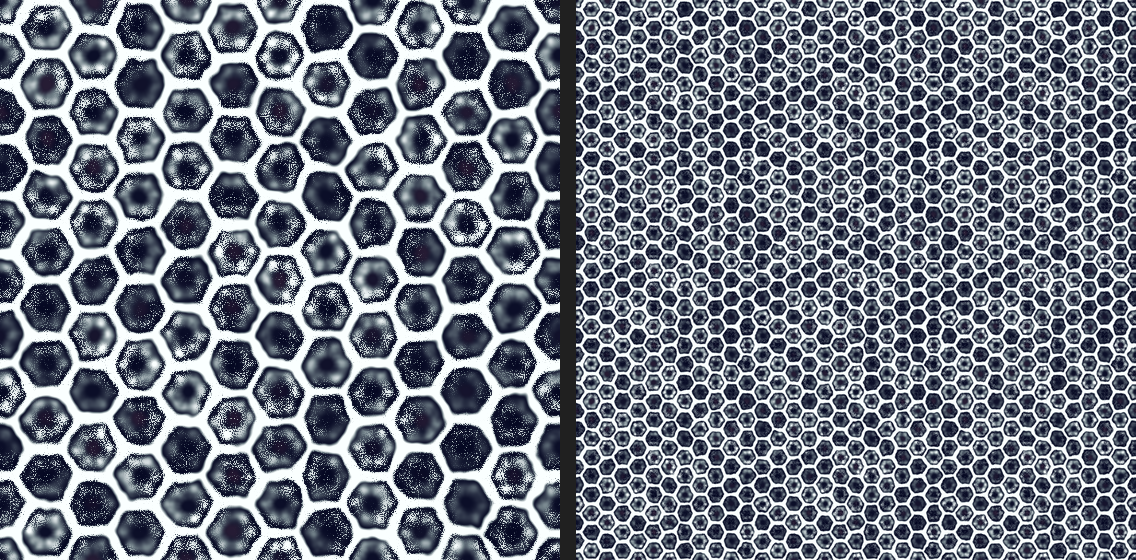
Left: one tile. Right: repeated 3 by 3.
Write a three.js fragment shader that draws this pattern.

```glsl
varying vec2 vUv;

const vec2 CELLS = vec2(12.0, 10.0);      // columns across, rows down
const float COLUMN_PITCH = 0.8660254;     // column spacing when the row pitch is 1
const float CORNER_POWER = 14.0;          // lower rounds the corners more
const float WALL_START = 0.77;            // fractions of the cell inradius
const float WALL_FULL = 0.91;
const float WALL_WEAR = 0.12;
const float WARP = 0.085;
const float GRAIN_SCALE = 512.0;
const float GRAIN_GAIN = 1.1;
const float GRAIN_SOFTNESS = 0.22;
const float GRAIN_MAX = 0.8;
const float SLATE_TONE = 0.48;
const vec3 INK = vec3(0.015, 0.025, 0.13);
const vec3 SLATE = vec3(0.46, 0.52, 0.55);
const vec3 CHALK = vec3(0.98, 1.0, 1.0);
const vec3 CORE_TINT = vec3(0.11, 0.055, 0.05);

float hash(vec2 p, float seed) {
  vec3 q = fract(vec3(p.xyx) * 0.1031 + seed * 0.137);
  q += dot(q, q.yzx + 33.33);
  return fract((q.x + q.y) * q.z);
}

// Slope of one lattice corner, wrapped to the period
float cornerSlope(vec2 corner, vec2 offset, float period, float seed) {
  float angle = 6.2831853 * hash(mod(corner, period), seed);
  return dot(vec2(cos(angle), sin(angle)), offset);
}

// Gradient noise with a whole number of lattice cells across the canvas
float noise(vec2 uv, float period, float seed) {
  vec2 i = floor(uv * period);
  vec2 f = fract(uv * period);
  vec2 w = f * f * f * (f * (f * 6.0 - 15.0) + 10.0);
  vec2 e = vec2(1.0, 0.0);
  float low = mix(cornerSlope(i, f, period, seed),
                  cornerSlope(i + e.xy, f - e.xy, period, seed), w.x);
  float high = mix(cornerSlope(i + e.yx, f - e.yx, period, seed),
                   cornerSlope(i + e.xx, f - e.xx, period, seed), w.x);
  return mix(low, high, w.y);
}

// Offset from the centre of the nearest hexagon
vec2 hexOffset(vec2 p) {
  vec2 size = vec2(2.0 * COLUMN_PITCH, 1.0);
  vec2 a = mod(p + 0.5 * size, size) - 0.5 * size;
  vec2 b = mod(p, size) - 0.5 * size;
  return dot(a, a) < dot(b, b) ? a : b;
}

// 0 at the centre, 1 on the sides, with rounded corners
float hexRadius(vec2 q) {
  vec3 sides = 2.0 * abs(vec3(q.y, dot(q, vec2(COLUMN_PITCH, 0.5)),
                              dot(q, vec2(COLUMN_PITCH, -0.5))));
  vec3 powers = pow(sides + 0.0001, vec3(CORNER_POWER));
  return pow(powers.x + powers.y + powers.z, 1.0 / CORNER_POWER);
}

vec3 ramp(float tone) {
  vec3 shade = mix(INK, SLATE, clamp(tone / SLATE_TONE, 0.0, 1.0));
  return mix(shade, CHALK, clamp((tone - SLATE_TONE) / (1.0 - SLATE_TONE), 0.0, 1.0));
}

void main() {
  // Uneven honeycomb
  vec2 p = vUv * CELLS * vec2(COLUMN_PITCH, 1.0);
  p += WARP * vec2(noise(vUv, 14.0, 1.0), noise(vUv, 14.0, 2.0));
  p += 0.4 * WARP * vec2(noise(vUv, 40.0, 3.0), noise(vUv, 40.0, 4.0));
  vec2 q = hexOffset(p);
  vec2 id = floor((p - q) / vec2(COLUMN_PITCH, 0.5) + 0.5);
  id = mod(id, vec2(CELLS.x, 2.0 * CELLS.y));
  float r = hexRadius(q);

  // Pale walls of varying width
  float wear = WALL_WEAR * (noise(vUv, 18.0, 5.0) + 0.5 * noise(vUv, 60.0, 6.0));
  float wall = smoothstep(WALL_START, WALL_FULL, r + wear);

  // Cloudy ring between a dark core and a dark rim, brighter toward the corners
  float level = mix(0.16, 0.62, hash(id, 7.0));
  float cloud = 1.0 + 1.1 * noise(vUv, 30.0, 8.0) + 0.6 * noise(vUv, 72.0, 9.0);
  float corners = 1.0 + 0.25 * cos(6.0 * atan(q.y, q.x + 0.00001));
  float ring = smoothstep(0.14, 0.52, r) * (1.0 - smoothstep(0.55, 0.84, r));
  float tone = mix(0.03 + level * ring * cloud * corners, 1.0, wall);

  // Stippled patches
  float grain = GRAIN_GAIN * noise(vUv, GRAIN_SCALE, 10.0);
  float stipple = smoothstep(-GRAIN_SOFTNESS, GRAIN_SOFTNESS, tone - 0.5 + grain);
  float patches = smoothstep(-0.28, 0.22, noise(vUv, 16.0, 11.0));
  float amount = GRAIN_MAX * patches * (1.0 - 0.9 * smoothstep(0.86, 0.98, r));
  tone = mix(tone, stipple, amount);

  // Warm tint in some cores
  float core = (1.0 - smoothstep(0.1, 0.4, r)) * smoothstep(0.4, 0.9, hash(id, 12.0));
  gl_FragColor = vec4(ramp(tone) + CORE_TINT * core * (1.0 - tone), 1.0);
}
```
